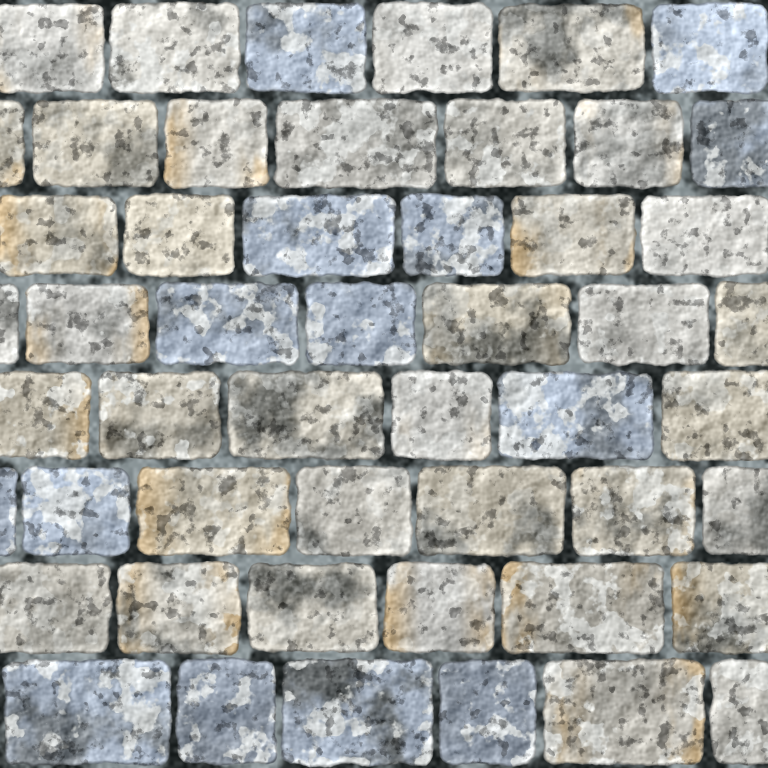
This texture is drawn by a Shadertoy shader. Its source:

```glsl
// Weathered ashlar wall: eight staggered courses of rough, rounded stones.
// Each stone is a wobbly rounded box with its own tint, grime, flaking and
// rust taken from hashes; layered value noise supplies relief and grain.

const float ROWS = 8.0;            // courses down the canvas
const float PITCH = 0.176;         // mean stone length
const float PHASE_EVEN = 0.143;    // first joint of courses 0, 2, 4...
const float PHASE_ODD = 0.025;     // first joint of courses 1, 3, 5...
const float JITTER = 0.32;         // joint displacement, in stone lengths
const float SAG = 0.022;           // upward drift of the middle courses
const float GAP = 0.0036;          // half width of the thinnest joint
const float CORNER = 0.015;        // stone corner radius
const float WOBBLE = 0.009;        // roughness of the stone outline
const float RELIEF = 1.25;         // strength of the surface lighting
const vec3 GREY = vec3(1.00, 1.00, 0.98);
const vec3 WARM = vec3(1.02, 0.99, 0.91);
const vec3 BLUE = vec3(0.84, 0.90, 0.98);
const vec3 PALE = vec3(0.89, 0.90, 0.89);
const vec3 SOOT = vec3(0.31, 0.32, 0.31);
const vec3 RUST = vec3(0.76, 0.63, 0.43);
const vec3 MORTAR_DARK = vec3(0.15, 0.17, 0.17);
const vec3 MORTAR_LIGHT = vec3(0.56, 0.60, 0.61);

float hash(vec2 p) {
    vec3 q = fract(p.xyx * vec3(0.1031, 0.1030, 0.0973));
    q += dot(q, q.yzx + 33.33);
    return fract((q.x + q.y) * q.z);
}

float noise(vec2 p) {
    vec2 i = floor(p), f = fract(p);
    f = f * f * (3.0 - 2.0 * f);
    return mix(mix(hash(i), hash(i + vec2(1, 0)), f.x),
               mix(hash(i + vec2(0, 1)), hash(i + vec2(1, 1)), f.x), f.y);
}

float fbm(vec2 p) {
    float sum = 0.0, amp = 0.533;
    for (int i = 0; i < 4; i++) {
        sum += amp * noise(p);
        p = mat2(1.6, 1.2, -1.2, 1.6) * p + 7.3;
        amp *= 0.5;
    }
    return sum;
}

// Upper edge of a course, measured down from the top of the canvas
float courseTop(float row) {
    float t = row / ROWS;
    return t - SAG * smoothstep(0.2, 0.55, t) * (1.0 - smoothstep(0.85, 1.0, t));
}

// Position of the vertical joint to the left of a stone
float jointX(float row, float i) {
    float phase = mod(row, 2.0) < 0.5 ? PHASE_EVEN : PHASE_ODD;
    return phase + PITCH * (i + JITTER * (hash(vec2(i + 20.0, row + 3.0)) - 0.5));
}

float roundedBox(vec2 p, vec2 halfSize, float radius) {
    vec2 q = abs(p) - halfSize + radius;
    return length(max(q, 0.0)) + min(max(q.x, q.y), 0.0) - radius;
}

vec3 stoneColor(vec2 p, vec2 id, float d, float side) {
    vec2 s = p + 5.0 * vec2(hash(id + 11.0), hash(id + 23.0));
    float kind = hash(id + 37.0), bright = hash(id + 41.0);
    float grime = hash(id + 53.0), flaky = hash(id + 67.0), rusty = hash(id + 79.0);

    // Base tint; the upper courses are paler
    float blueness = step(0.80, kind);
    vec3 tint = mix(mix(GREY, WARM, smoothstep(0.2, 0.7, kind)), BLUE, blueness);
    vec3 col = tint * (mix(0.71, 0.85, p.y) + 0.13 * (bright - 0.5));
    col *= 0.86 + 0.28 * fbm(s * 9.0);

    // Soot blotches broken up by finer noise, then rust along the ends
    float fine = fbm(s * 46.0);
    float blotch = smoothstep(0.42, 0.66, 0.7 * fbm(s * 15.0 + 4.0) + 0.3 * fine);
    col = mix(col, SOOT, blotch * mix(0.15, 0.85, grime * grime));
    float stain = smoothstep(0.38, 0.62, fbm(s * vec2(24.0, 10.0) + 9.0));
    col = mix(col, RUST, 0.75 * stain * smoothstep(0.45, 0.9, rusty)
              * smoothstep(0.25, 1.0, side) * (1.0 - blueness));

    // Pale flakes with crisp edges and scattered dark pits
    float flake = smoothstep(0.53, 0.60, 0.6 * fine + 0.4 * fbm(s * 22.0 + 2.0));
    col = mix(col, PALE, flake * mix(0.2, 0.75, max(flaky, blueness)));
    col *= 1.0 - 0.35 * smoothstep(0.60, 0.75, fbm(s * 75.0 + 6.0));

    // Relief lit from the upper left, pale worn rim, dark contact line
    float slope = fbm(s * 32.0) - fbm((s + vec2(-0.0025, 0.0025)) * 32.0);
    col += RELIEF * slope + 0.10 * (noise(s * 210.0) - 0.5);
    col += 0.08 * smoothstep(-0.013, -0.005, d);
    return col * (1.0 - 0.35 * smoothstep(-0.004, 0.0, d));
}

void mainImage(out vec4 fragColor, in vec2 fragCoord) {
    vec2 p = fragCoord / iResolution.xy;
    float pixel = 1.0 / iResolution.y;

    // Locate the course and the stone
    float down = 1.0 - p.y;
    float row = floor(down * ROWS);
    row += step(courseTop(row + 1.0), down);
    float i = floor((p.x - jointX(row, 0.0)) / PITCH);
    i += step(jointX(row, i + 1.0), p.x) - step(p.x, jointX(row, i));
    vec2 id = vec2(i + 20.0, row);

    // Stone outline with an uneven inset and a rough edge
    vec2 lo = vec2(jointX(row, i), 1.0 - courseTop(row + 1.0));
    vec2 hi = vec2(jointX(row, i + 1.0), 1.0 - courseTop(row));
    vec2 halfSize = 0.5 * (hi - lo), local = p - 0.5 * (lo + hi);
    float d = roundedBox(local, halfSize - GAP - 0.002 * hash(id + 5.0), CORNER);
    d += WOBBLE * (fbm(p * 42.0) - 0.5);

    // Mortar: grey fill with dark open cracks
    float fill = smoothstep(0.36, 0.66, fbm(p * 26.0 + 3.0));
    vec3 mortar = mix(MORTAR_DARK, MORTAR_LIGHT, fill) + 0.16 * (noise(p * 170.0) - 0.5);

    vec3 stone = stoneColor(p, id, d, abs(local.x) / halfSize.x);
    float cover = 1.0 - smoothstep(-pixel, pixel, d);
    fragColor = vec4(clamp(mix(mortar, stone, cover), 0.0, 1.0), 1.0);
}
```
